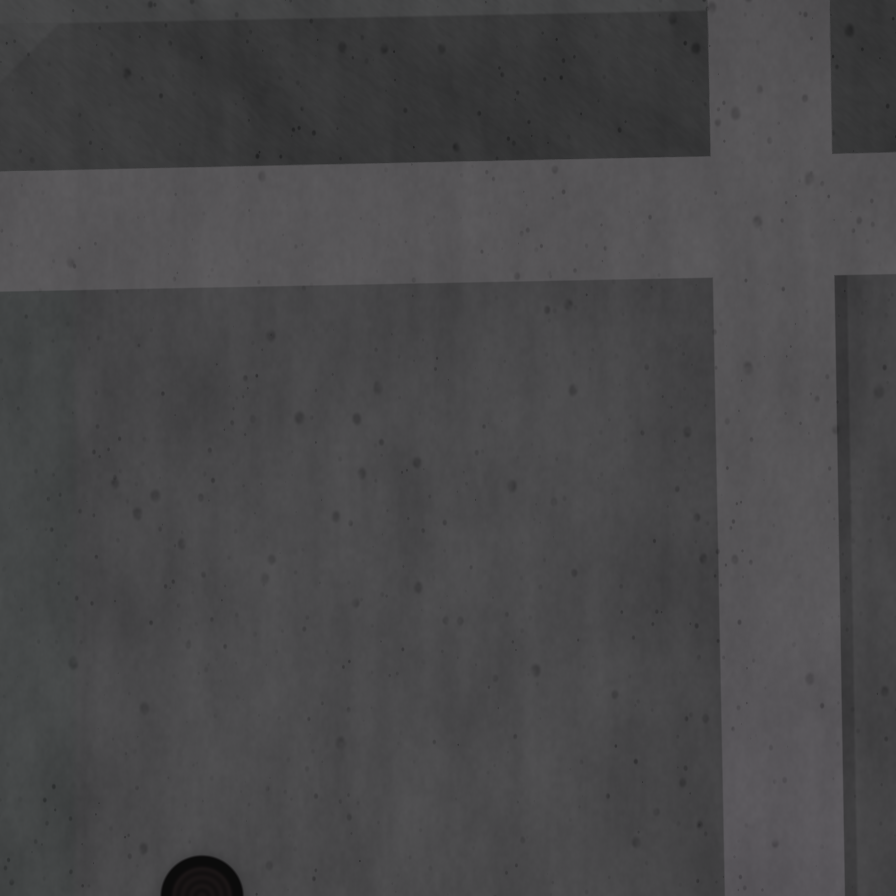
Write a WebGL 2 fragment shader that draws this texture.

```glsl
#version 300 es
precision highp float;
// Dim coffered concrete ceiling with crossing beams, pits, stains and a round lamp.
#define BEAM_COLOR vec3(0.338, 0.332, 0.340)
#define PANEL_COLOR vec3(0.276, 0.274, 0.280)
#define SHADE_COLOR vec3(0.216, 0.217, 0.220)
#define LAMP_CENTER vec2(0.2255, -0.001)
#define LAMP_RADIUS 0.046
#define MOTTLE 0.060
#define STREAKS 0.045
#define GRAIN 0.028
#define PIT_DEPTH 0.10

uniform vec2 u_resolution;
out vec4 outColor;

float hash(vec2 p) {
    vec3 q = fract(vec3(p.xyx) * 0.1031);
    q += dot(q, q.yzx + 33.33);
    return fract((q.x + q.y) * q.z);
}

float valueNoise(vec2 p) {
    vec2 cell = floor(p), f = fract(p);
    f = f * f * (3.0 - 2.0 * f);
    return mix(mix(hash(cell), hash(cell + vec2(1, 0)), f.x),
               mix(hash(cell + vec2(0, 1)), hash(cell + vec2(1, 1)), f.x), f.y);
}

float fbm(vec2 p) {
    float sum = 0.0, weight = 0.5;
    for (int i = 0; i < 5; i++) {
        sum += weight * valueNoise(p);
        p = mat2(1.6, 1.2, -1.2, 1.6) * p + 7.3;
        weight *= 0.5;
    }
    return sum;
}

// Cellular pits: a few cells hold one small dark hole each.
float pits(vec2 p, float density) {
    vec2 cell = floor(p);
    float depth = 0.0;
    for (int y = -1; y <= 1; y++)
    for (int x = -1; x <= 1; x++) {
        vec2 id = cell + vec2(x, y);
        vec2 offset = p - id - vec2(hash(id + 3.1), hash(id + 17.7));
        float radius = mix(0.08, 0.26, hash(id + 41.0));
        float present = step(1.0 - density, hash(id + 71.0));
        depth = max(depth, present * (1.0 - smoothstep(radius * 0.3, radius, length(offset * vec2(1.0, 0.75)))));
    }
    return depth;
}

// Soft step that rises as the signed distance d turns positive.
float edge(float d, float softness) {
    float w = max(softness, 0.75 / u_resolution.y);
    return smoothstep(-w, w, d);
}

void main() {
    vec2 uv = gl_FragCoord.xy / u_resolution;
    float x = uv.x, y = uv.y;

    // Slightly tilted beam borders
    float beamTop = 0.8086 + 0.0214 * x;
    float beamBottom = 0.6745 + 0.0196 * x;
    float beamLeft = 0.8090 - 0.0195 * y;
    float beamRight = 0.9430 - 0.0170 * y;
    float above = edge(y - beamTop, 0.0012);
    float across = above * -1.0 + edge(y - beamBottom, 0.0012);
    float upright = edge(x - beamLeft, 0.0012) * edge(beamRight - x, 0.0012);
    float beam = max(across, upright);
    float rightBay = edge(x - beamRight, 0.001);

    // Main recess: paler middle, darker sides and corners
    vec3 lower = PANEL_COLOR + 0.014 * exp(-dot((uv - vec2(0.46, 0.33)) * vec2(3.0, 2.2), (uv - vec2(0.46, 0.33)) * vec2(3.0, 2.2)));
    lower -= 0.022 * smoothstep(0.66, 0.80, x) * (1.0 - rightBay);
    lower -= 0.016 * smoothstep(0.54, 0.68, y);
    lower += vec3(-0.018, -0.007, -0.012) * (1.0 - edge(x - 0.084, 0.006));
    lower -= 0.012 * exp(-abs(x - 0.094) * 90.0);
    lower -= rightBay * (0.014 + 0.040 * (1.0 - edge(x - beamRight - 0.014, 0.002)));

    // Upper recess: shaded face with lighter strip and slanted side
    vec3 upper = SHADE_COLOR + vec3(0.020) * smoothstep(0.35, 0.0, x);
    float strip = edge(y - 0.9727 - 0.0195 * x, 0.002) * (1.0 - rightBay);
    float slant = edge(y - 0.908 - x, 0.004);
    upper = mix(upper, vec3(0.268, 0.270, 0.273), max(strip, slant * 0.7));

    vec3 color = mix(lower, upper, above);
    vec3 beamTone = BEAM_COLOR + vec3(0.006, 0.002, 0.010) * (1.0 - smoothstep(0.0, 0.5, y));
    beamTone -= 0.018 * smoothstep(0.85, 1.0, y);
    color = mix(color, beamTone, beam);

    // Concrete: cloudy mottling, stains running down, fine grain
    vec2 slantUv = vec2(x + (1.0 - beam) * above * y * 0.8, y);
    float cloud = fbm(slantUv * vec2(13.0, 9.0)) - 0.485;
    float streak = fbm(vec2(x * 42.0, y * 7.0) + 20.0) - 0.485;
    float grain = fbm(slantUv * vec2(170.0, 130.0) + 50.0) - 0.485;
    float strength = mix(1.0, 0.75, beam);
    color += strength * (MOTTLE * cloud + STREAKS * streak) + GRAIN * grain;

    // Pits at two scales, gathered where the stains are dark
    float patchy = smoothstep(0.06, -0.12, streak + cloud);
    float holes = pits(uv * 32.0, 0.12) * 0.6 + pits(uv * 75.0 + 9.0, 0.14) * (0.25 + 0.45 * patchy);
    color -= PIT_DEPTH * holes * (0.5 + valueNoise(uv * 160.0)) * 0.75;

    // Lamp: black rim, faint warm ring and dark core
    float r = length(uv - LAMP_CENTER) / LAMP_RADIUS;
    vec3 lamp = vec3(0.045, 0.042, 0.044);
    lamp += vec3(0.055, 0.040, 0.040) * smoothstep(0.80, 0.68, r) * (0.75 + 0.25 * sin(r * 30.0));
    color *= 1.0 - 0.12 * exp(-max(r - 1.0, 0.0) * 7.0);
    color = mix(color, lamp, 1.0 - edge((r - 1.0) * LAMP_RADIUS, 0.0018));

    outColor = vec4(clamp(color, 0.0, 1.0), 1.0);
}
```
